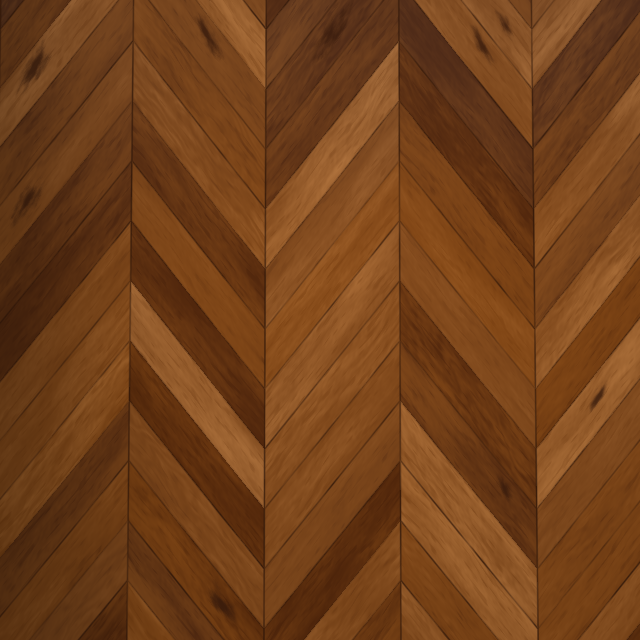
Write a WebGL 2 fragment shader that draws this texture.

```glsl
#version 300 es
precision highp float;

uniform vec2 u_resolution;
out vec4 fragColor;

const float PLANK_PITCH = 0.0937;   // vertical distance between joints
const float COLUMN_RISE = 0.263;    // climb of a joint across one column
const float JOINT_START = 0.486;    // height of one joint at a valley seam
const float PLANK_WIDTH = 0.0585;   // measured across the grain
const float PLANK_LENGTH = 0.337;   // measured along the grain
const float GAP_HALF_WIDTH = 0.0007;

const vec3 DARK_WOOD = vec3(0.30, 0.152, 0.048);
const vec3 MID_WOOD = vec3(0.47, 0.268, 0.088);
const vec3 LIGHT_WOOD = vec3(0.68, 0.45, 0.225);
const vec3 KNOT_COLOR = vec3(0.21, 0.10, 0.045);
const vec3 GAP_COLOR = vec3(0.17, 0.08, 0.03);

float hash(vec2 p) {
    vec3 q = fract(vec3(p.xyx) * 0.1031);
    q += dot(q, q.yzx + 33.33);
    return fract((q.x + q.y) * q.z);
}

float noise(vec2 p) {
    vec2 i = floor(p);
    vec2 f = fract(p);
    f = f * f * (3.0 - 2.0 * f);
    float low = mix(hash(i), hash(i + vec2(1, 0)), f.x);
    float high = mix(hash(i + vec2(0, 1)), hash(i + vec2(1, 1)), f.x);
    return mix(low, high, f.y);
}

float fbm(vec2 p) {
    float sum = 0.0;
    float gain = 0.5;
    for (int i = 0; i < 4; i++) {
        sum += gain * noise(p);
        p = p * 2.03 + 17.1;
        gain *= 0.5;
    }
    return sum / 0.9375;
}

vec3 woodRamp(float tone) {
    tone = clamp(tone, 0.0, 1.0);
    vec3 lower = mix(DARK_WOOD, MID_WOOD, smoothstep(0.0, 0.5, tone));
    return mix(lower, LIGHT_WOOD, smoothstep(0.42, 1.0, tone));
}

// Thin line whose soft edge never gets narrower than a pixel
float gapMask(float dist, float pixel) {
    float softness = max(pixel, 0.0018);
    return 1.0 - smoothstep(GAP_HALF_WIDTH - 0.5 * softness, GAP_HALF_WIDTH + softness, dist);
}

// Elongated dark knot, present on some planks only
float knotMask(vec2 grainPos, vec2 id) {
    vec2 center = vec2(mix(0.15, 0.85, hash(id + 41.0)) * PLANK_LENGTH,
                       mix(0.3, 0.7, hash(id + 53.0)) * PLANK_WIDTH);
    float size = mix(0.5, 1.3, hash(id + 67.0));
    vec2 offset = (grainPos - center) / (size * vec2(0.036, 0.014));
    float dist = length(offset) + 1.5 * (fbm(grainPos * vec2(50, 130) + id * 7.0) - 0.5);
    return (1.0 - smoothstep(0.0, 1.3, dist)) * step(0.82, hash(id + 29.0));
}

// Plank colour; grainPos is (along, across) the plank
vec3 plankColor(vec2 grainPos, vec2 id, vec2 uv) {
    vec2 seed = 31.0 * vec2(hash(id + 3.0), hash(id + 11.0));
    float knot = knotMask(grainPos, id);
    vec2 bent = grainPos + vec2(0.0, 0.006 * knot);
    bent.y += 0.008 * (noise(grainPos * vec2(13, 20) + seed) - 0.5);

    float clouds = fbm(bent * vec2(6, 24) + seed) - 0.5;
    float streaks = fbm(bent * vec2(12, 150) + seed) - 0.5;
    float pores = smoothstep(0.62, 0.95, noise(bent * vec2(48, 330) + seed));
    float flecks = noise(bent * vec2(160, 300) + seed) - 0.5;
    float warp = fbm(bent * vec2(9, 26) + seed + 5.0);
    float rings = sin(bent.y * 330.0 + warp * 34.0);
    float ringAmount = 0.045 * smoothstep(0.35, 1.0, hash(id + 83.0));

    float tone = mix(0.14, 0.74, hash(id + 19.0));
    tone += 0.40 * clouds + 0.16 * streaks + 0.05 * flecks - 0.09 * pores;
    vec3 color = woodRamp(tone + ringAmount * rings);

    // Redder or greyer planks, greyer toward the top
    float grey = 0.45 * hash(id + 97.0) + 0.5 * smoothstep(0.5, 1.0, uv.y);
    color += mix(vec3(0.012, -0.008, -0.012), vec3(0.0, 0.016, 0.055), grey);
    return mix(color, KNOT_COLOR, 0.8 * knot);
}

void main() {
    vec2 uv = gl_FragCoord.xy / u_resolution;
    float pixel = 1.0 / min(u_resolution.x, u_resolution.y);

    // Columns widen slightly toward the bottom
    float columnWidth = mix(0.2142, 0.2072, uv.y);
    float columnPos = (uv.x - 0.5195) / columnWidth + 2.5;
    float column = floor(columnPos);
    float t = columnPos - column;

    // Alternate columns mirror the slope to form the chevrons
    float rise = mod(column, 2.0) < 0.5 ? t : 1.0 - t;
    float plankPos = (uv.y - JOINT_START - COLUMN_RISE * rise) / PLANK_PITCH + 20.0;
    vec2 id = vec2(column + 5.0, floor(plankPos));
    vec2 grainPos = vec2(rise * PLANK_LENGTH, fract(plankPos) * PLANK_WIDTH);
    vec3 color = plankColor(grainPos, id, uv);

    // Uneven light, dimmer at the left and toward the bottom
    color *= mix(0.78, 1.0, smoothstep(0.0, 0.35, uv.x + 0.12 * uv.y));
    color *= 1.08 - 0.18 * length(uv - vec2(0.6, 0.65));

    // Joints vary in depth and fade along their length
    float joint = round(plankPos);
    float jointDepth = mix(0.25, 0.75, hash(vec2(column + 9.0, joint + 71.0)));
    jointDepth *= mix(0.45, 1.2, noise(vec2(rise * 12.0, joint * 5.0 + column)));
    float jointGap = gapMask(abs(plankPos - joint) * PLANK_WIDTH, pixel);
    float seamGap = gapMask(min(t, 1.0 - t) * columnWidth, pixel);
    float seamDepth = mix(0.45, 0.8, noise(vec2(uv.y * 18.0, round(columnPos) * 3.0)));
    color = mix(color, GAP_COLOR, max(jointGap * jointDepth, seamGap * seamDepth));

    fragColor = vec4(color, 1.0);
}
```
